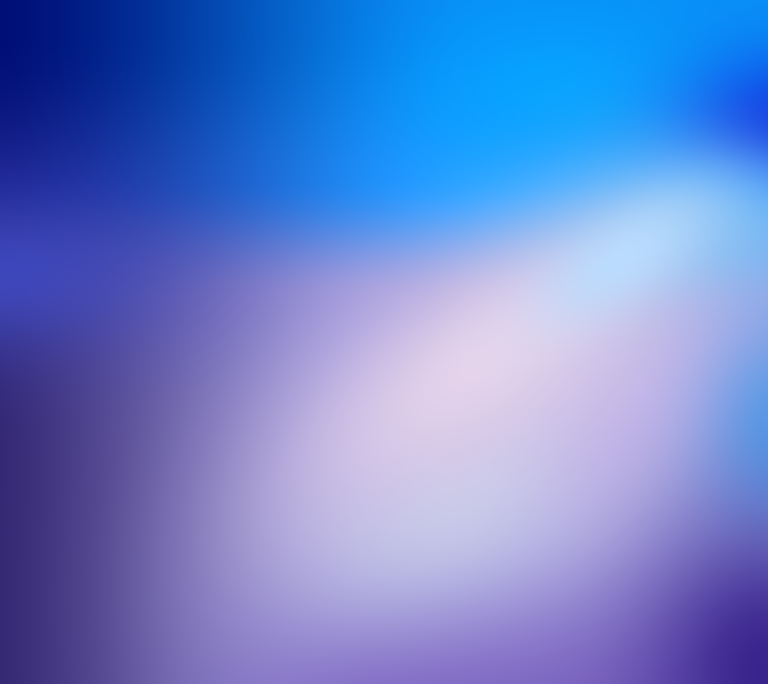
A Shadertoy shader for this background:

```glsl
#define NAVY vec3(0.00, 0.05, 0.46)
#define AZURE vec3(0.03, 0.56, 0.97)
#define INDIGO vec3(0.17, 0.12, 0.42)
#define LAVENDER vec3(0.63, 0.60, 0.86)
#define VIOLET vec3(0.49, 0.40, 0.76)
#define BLUSH vec3(0.90, 0.83, 0.92)
#define HORIZON_TOP 0.74
#define HORIZON_BASE 0.56
#define BEAM_ANGLE 0.68

// Soft elliptical falloff, with its long axis turned by angle
float glow(vec2 p, vec2 center, vec2 radius, float angle) {
    vec2 d = p - center;
    float c = cos(angle), s = sin(angle);
    vec2 q = vec2(c * d.x + s * d.y, c * d.y - s * d.x) / radius;
    return exp(-dot(q, q));
}

// Blue upper field, dark at the left and bright right of the middle
vec3 skyColor(vec2 p) {
    vec3 col = mix(NAVY, AZURE, smoothstep(-0.05, 0.65, p.x));
    col += vec3(0.10, 0.07, 0.08) * (1.0 - smoothstep(0.70, 0.95, p.y));
    col = mix(col, vec3(0.02, 0.64, 1.00), glow(p, vec2(0.74, 0.86), vec2(0.20, 0.12), 0.0));
    return mix(col, vec3(0.00, 0.19, 0.88), glow(p, vec2(1.03, 0.82), vec2(0.14, 0.10), 0.0));
}

// Violet lower field, deepening toward the left and the base
vec3 groundColor(vec2 p) {
    vec3 col = mix(INDIGO, LAVENDER, smoothstep(-0.10, 0.50, p.x));
    float base = 1.0 - smoothstep(-0.05, 0.25, p.y);
    return mix(col, VIOLET, base * smoothstep(0.10, 0.50, p.x));
}

// Diagonal beam and the coloured light around it
vec3 addLights(vec3 col, vec2 p) {
    // Blue haze at the left and cyan haze at the right of the horizon
    col = mix(col, vec3(0.25, 0.30, 0.78), 0.85 * glow(p, vec2(-0.02, 0.60), vec2(0.28, 0.12), 0.0));
    col = mix(col, vec3(0.33, 0.72, 0.97), glow(p, vec2(0.91, 0.65), vec2(0.20, 0.11), 0.0));

    // Pale pool below the beam, mauve band at its right
    col = mix(col, vec3(0.76, 0.79, 0.91), glow(p, vec2(0.64, 0.28), vec2(0.27, 0.13), 0.55));
    col = mix(col, vec3(0.76, 0.70, 0.91), 0.9 * glow(p, vec2(0.85, 0.41), vec2(0.22, 0.11), 0.85));

    // Blush beam with a cool tip
    col = mix(col, BLUSH, glow(p, vec2(0.64, 0.48), vec2(0.33, 0.14), BEAM_ANGLE));
    col = mix(col, vec3(0.73, 0.87, 1.00), 0.9 * glow(p, vec2(0.81, 0.62), vec2(0.13, 0.06), BEAM_ANGLE));

    // Blue right edge and dark lower corner
    col = mix(col, vec3(0.33, 0.62, 0.92), glow(p, vec2(1.03, 0.37), vec2(0.11, 0.16), 0.0));
    return mix(col, vec3(0.22, 0.14, 0.55), glow(p, vec2(1.00, 0.02), vec2(0.16, 0.22), 0.0));
}

void mainImage(out vec4 fragColor, in vec2 fragCoord) {
    vec2 p = fragCoord / iResolution.xy;
    float ground = 1.0 - smoothstep(HORIZON_BASE, HORIZON_TOP, p.y);
    vec3 col = mix(skyColor(p), groundColor(p), ground);
    col = addLights(col, p);
    fragColor = vec4(clamp(col, 0.0, 1.0), 1.0);
}
```
